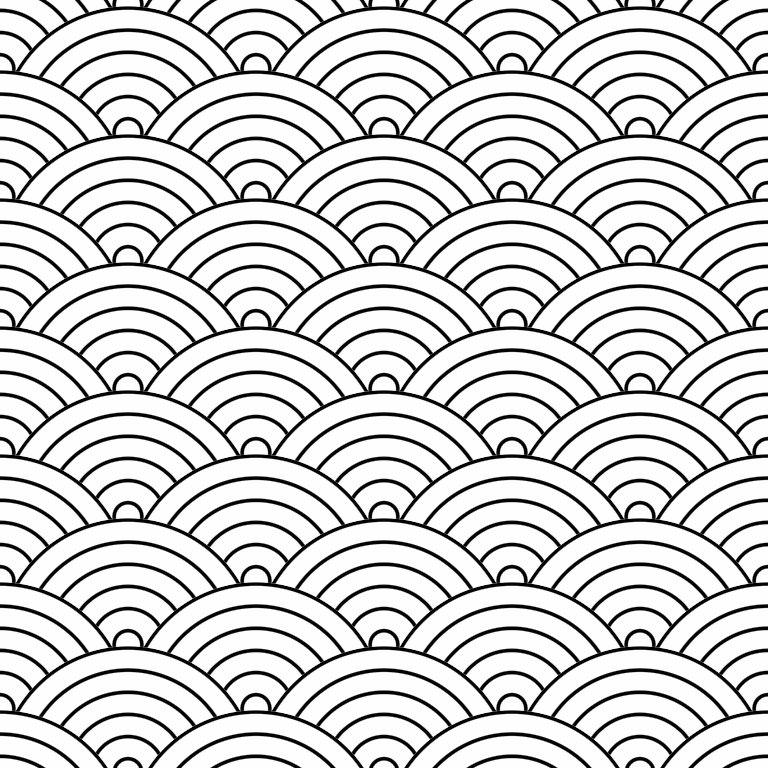
A WebGL 1 fragment shader for this pattern:

```glsl
precision highp float;

uniform vec2 u_resolution;

// One unit is the outer radius of a scale; the canvas spans SPAN units.
const float SPAN = 6.0;
const float COLUMN_STEP = 2.0;
const float ROW_STEP = 0.5;
const float ROW_PHASE = 0.4375;
const float RING_GAP = 0.173;
const float INNER_RADIUS = 0.108;
const float HALF_LINE = 0.0141;
const float LAST_RING = 5.0;
const vec3 PAPER = vec3(0.995);
const vec3 INK = vec3(0.012);

float coverage(float dist, float blur) {
  return clamp(0.5 - dist / blur, 0.0, 1.0);
}

// Signed distance to an arch whose crown is at the given height.
float archDistance(vec2 p, float crown, float radius) {
  float rise = max(p.y - crown + radius, 0.0);
  return length(vec2(p.x, rise)) - radius;
}

// Position relative to the crown of the nearest scale in a row.
vec2 scaleLocal(vec2 p, float row) {
  float shift = mod(row, 2.0) * 0.5 * COLUMN_STEP;
  float x = mod(p.x - shift + 0.5 * COLUMN_STEP, COLUMN_STEP) - 0.5 * COLUMN_STEP;
  return vec2(x, p.y - ROW_PHASE - row * ROW_STEP);
}

// Ink amount of the nested rings inside one scale.
float ringInk(vec2 local, float blur) {
  float ink = 0.0;
  for (int i = 0; i < 6; i++) {
    float ring = float(i);
    float radius = mix(INNER_RADIUS, 1.0, ring / LAST_RING);
    float crown = -(LAST_RING - ring) * RING_GAP;
    float dist = archDistance(local, crown, radius);
    ink = max(ink, coverage(abs(dist) - HALF_LINE, blur));
  }
  return ink;
}

void main() {
  vec2 p = gl_FragCoord.xy / u_resolution * SPAN;
  float blur = 1.2 * SPAN / min(u_resolution.x, u_resolution.y);
  float frontRow = floor((p.y - ROW_PHASE) / ROW_STEP);

  // Upper rows lie behind; each lower row covers them.
  float ink = 0.0;
  for (int i = 0; i < 4; i++) {
    vec2 local = scaleLocal(p, frontRow + 3.0 - float(i));
    float body = coverage(archDistance(local, 0.0, 1.0) - HALF_LINE, blur);
    ink = mix(ink, ringInk(local, blur), body);
  }

  gl_FragColor = vec4(mix(PAPER, INK, ink), 1.0);
}
```
